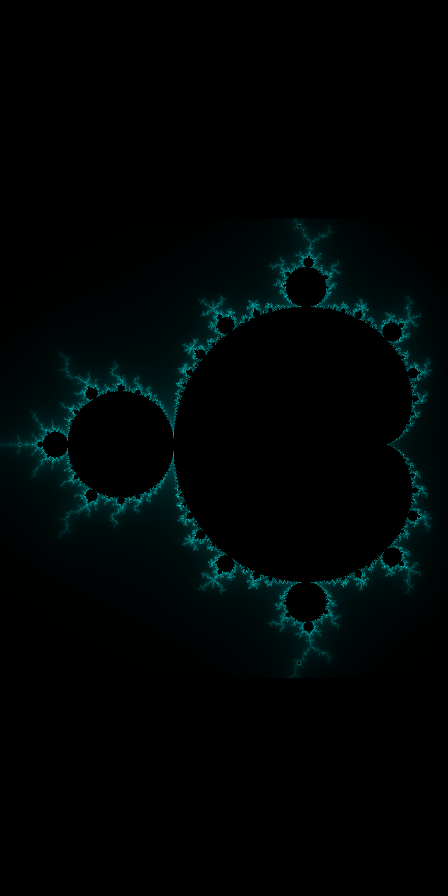
A Shadertoy shader for this background:

```glsl
// Escape-time fractal z -> z*z + c in dim teal on black, inside a wide band.
// The smooth escape count sets the brightness; points that never escape stay
// black. Each pixel averages a small grid of samples to soften the filaments.

#define VIEW_CENTER vec2(-0.513, -0.0165)
#define VIEW_WIDTH 2.118
#define BAND_HALF_HEIGHT 0.513
#define MAX_STEPS 100
#define BAILOUT 256.0
#define FIRST_VISIBLE_STEP 2.0
#define GLOW_PER_STEP 0.011
#define GLOW_COLOR vec3(0.0, 1.0, 1.0)
#define SAMPLES 2

// Continuous escape count of c, or zero for points inside the set
float escapeCount(vec2 c) {
    vec2 z = vec2(0.0);
    for (int i = 1; i <= MAX_STEPS; i++) {
        z = vec2(z.x * z.x - z.y * z.y, 2.0 * z.x * z.y) + c;
        float r2 = dot(z, z);
        if (r2 > BAILOUT * BAILOUT) {
            return float(i) - log2(0.5 * log2(r2)); 
        }
    }
    return 0.0;
}

float glow(vec2 c) {
    float count = max(escapeCount(c) - FIRST_VISIBLE_STEP, 0.0);
    return min(GLOW_PER_STEP * count, 1.0);
}

void mainImage(out vec4 fragColor, in vec2 fragCoord) {
    // Average the glow over a grid of points within the pixel
    float light = 0.0;
    for (int j = 0; j < SAMPLES; j++) {
        for (int i = 0; i < SAMPLES; i++) {
            vec2 offset = (vec2(i, j) + 0.5) / float(SAMPLES) - 0.5;
            vec2 p = (fragCoord + offset - 0.5 * iResolution.xy) / iResolution.x;
            light += glow(VIEW_CENTER + VIEW_WIDTH * p);
        }
    }
    light /= float(SAMPLES * SAMPLES);

    // Black bars above and below the band
    float pixel = 1.0 / iResolution.x;
    float height = abs(fragCoord.y - 0.5 * iResolution.y) * pixel;
    float band = 1.0 - smoothstep(-0.5 * pixel, 0.5 * pixel, height - BAND_HALF_HEIGHT);

    fragColor = vec4(GLOW_COLOR * light * band, 1.0);
}
```
